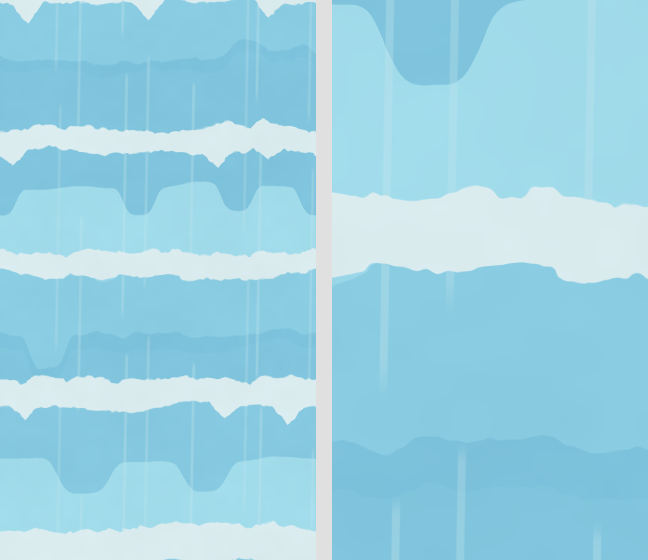
Left: the whole. Right: its middle third, enlarged.
Reproduce this pattern procedurally as a Shadertoy shader.

```glsl
const vec3 FOAM = vec3(0.855, 0.923, 0.935);
const vec3 CYAN = vec3(0.63, 0.86, 0.92);
const vec3 MID = vec3(0.54, 0.80, 0.885);
const vec3 DEEP = vec3(0.49, 0.76, 0.86);
const vec3 STREAK = vec3(0.75, 0.89, 0.92);

// One entry per foam band, bottom to top, with the water above it
const int BANDS = 4;
const float CENTRE[BANDS] = float[](0.027, 0.300, 0.529, 0.753);
const float HALF_HEIGHT[BANDS] = float[](0.031, 0.026, 0.022, 0.022);
const float DRIP_DEPTH[BANDS] = float[](0.030, 0.026, 0.006, 0.024);
const vec3 DRIP_X[BANDS] = vec3[](vec3(0.09, 0.47, 0.85), vec3(0.08, 0.71, 0.91),
                                  vec3(0.33, 0.60, 0.95), vec3(0.04, 0.69, 0.85));
const float SHORE[BANDS] = float[](0.177, 0.404, 0.668, 0.886);
const float BAY_DEPTH[BANDS] = float[](0.050, 0.055, 0.048, -0.035);
const float BAY_WIDTH[BANDS] = float[](0.075, 0.052, 0.055, 0.080);
const vec3 BAY_X[BANDS] = vec3[](vec3(0.25, 0.65, 0.28), vec3(0.14, 0.15, 0.16),
                                 vec3(0.00, 0.44, 0.75), vec3(0.92, 0.90, 0.80));
const float DRIP_WIDTH = 0.05;
const float PUFF_HEIGHT = 0.020;
const float ROUGHNESS = 0.010;
const float MOTTLE = 0.022;

const int STREAKS = 8;
const float STREAK_X[STREAKS] = float[](0.185, 0.255, 0.395, 0.465, 0.61, 0.78, 0.82, 0.985);
const float STREAK_HALF_WIDTH = 0.0042;
const float STREAK_SLANT = 0.016;
const float STREAK_OPACITY = 0.38;

float hash(vec2 p) {
    vec3 q = fract(p.xyx * 0.1031);
    q += dot(q, q.yzx + 33.33);
    return fract((q.x + q.y) * q.z);
}

// Value noise on the unit tile, wrapping after "cells" cells
float noise(vec2 uv, vec2 cells, float seed) {
    vec2 p = uv * cells, i = floor(p), f = fract(p);
    f = f * f * (3.0 - 2.0 * f);
    vec2 a = mod(i, cells) + seed, b = mod(i + 1.0, cells) + seed;
    return mix(mix(hash(a), hash(vec2(b.x, a.y)), f.x),
               mix(hash(vec2(a.x, b.y)), hash(b), f.x), f.y);
}

float wave(float x, float cells, float seed) {
    return noise(vec2(x, 0.0), vec2(cells, 1.0), seed) - 0.5;
}

// Row of rounded humps with random heights
float puffs(float x, float cells, float seed) {
    float f = fract(x * cells);
    float height = mix(0.45, 1.0, hash(vec2(mod(floor(x * cells), cells), seed)));
    return height * pow(4.0 * f * (1.0 - f), 0.6);
}

vec3 wrapped(vec3 d) { return fract(d + 0.5) - 0.5; }
float largest(vec3 v) { return max(v.x, max(v.y, v.z)); }

float bays(float x, int i) {
    vec3 q = wrapped(x - BAY_X[i]) / BAY_WIDTH[i];
    q *= q;
    return BAY_DEPTH[i] * largest(exp(-q * q));
}

float drips(float x, int i) {
    vec3 v = max(1.0 - abs(wrapped(x - DRIP_X[i])) / DRIP_WIDTH, 0.0);
    return DRIP_DEPTH[i] * largest(v);
}

float above(float d, float aa) { return smoothstep(-aa, aa, d); }

vec3 water(vec2 uv, float rough, float aa) {
    float y = uv.y < CENTRE[0] ? uv.y + 1.0 : uv.y;
    int i = 0;
    for (int k = 1; k < BANDS; k++) if (y > CENTRE[k]) i = k;
    bool lagoon = i % 2 == 0;
    float seed = 11.0 + 7.0 * float(i);
    float edge = SHORE[i] - bays(uv.x, i) + 0.018 * wave(uv.x, 8.0, seed);
    if (!lagoon) edge += 0.008 * wave(uv.x, 23.0, seed);
    float d = y - edge + rough * (lagoon ? 0.25 : 0.6);
    vec3 upper = lagoon ? mix(MID, DEEP, i == 0 ? 0.4 : 0.8) : MID;
    // A faint second wash lies under the deep water's edge
    float wash = above(d + 0.028 + 0.03 * wave(uv.x, 6.0, seed + 3.0), aa);
    vec3 lower = lagoon ? CYAN : mix(mix(DEEP, MID, 0.25), DEEP, wash);
    return mix(lower, upper, above(d, aa));
}

float streaks(vec2 uv, float aa) {
    float cover = 0.0;
    for (int i = 0; i < STREAKS; i++) {
        vec2 id = vec2(float(i), 5.0);
        float t = fract(2.0 * uv.y + hash(id));
        float span = mix(0.65, 0.96, hash(id + 17.0));
        float x = STREAK_X[i] + STREAK_SLANT * (t - 0.5);
        float d = abs(fract(uv.x - x + 0.5) - 0.5) - STREAK_HALF_WIDTH;
        float ends = smoothstep(0.0, 0.06, t) * (1.0 - smoothstep(span - 0.03, span, t));
        cover = max(cover, ends * (1.0 - above(d, aa)) * mix(0.6, 1.0, hash(id + 31.0)));
    }
    return cover;
}

void mainImage(out vec4 fragColor, in vec2 fragCoord) {
    vec2 uv = fragCoord / iResolution.xy;
    vec2 aa = 1.0 / iResolution.xy;
    float rough = ROUGHNESS * (0.6 * noise(uv, vec2(36.0, 64.0), 2.0)
                             + 0.4 * noise(uv, vec2(90.0, 160.0), 9.0) - 0.5);
    vec3 col = water(uv, rough, aa.y);
    col = mix(col, STREAK, STREAK_OPACITY * streaks(uv, aa.x));

    // Foam bands: puffy tops, dripping undersides
    for (int i = 0; i < BANDS; i++) {
        float seed = 41.0 + 13.0 * float(i);
        float y = fract(uv.y - CENTRE[i] + 0.5) - 0.5 + rough - 0.014 * wave(uv.x, 5.0, seed);
        float puff = max(puffs(uv.x, 5.0, seed), puffs(uv.x + 0.07, 7.0, seed + 2.0));
        float top = HALF_HEIGHT[i] + PUFF_HEIGHT * (puff - 0.75) + 0.007 * wave(uv.x, 29.0, seed);
        float bottom = -HALF_HEIGHT[i] - drips(uv.x, i) + 0.012 * wave(uv.x, 13.0, seed + 4.0);
        float under = 1.0 - above(y, aa.y);
        float fringe = bottom - 0.035 * wave(uv.x, 6.0, seed + 6.0) + 0.006;
        if (i == 2) col = mix(col, mix(MID, CYAN, 0.7), under * above(y - fringe, aa.y));
        col = mix(col, FOAM, above(min(top - y, y - bottom), aa.y));
    }

    // Soft pigment mottling
    float pigment = 0.6 * noise(uv, vec2(7.0, 12.0), 3.0) + 0.4 * noise(uv, vec2(27.0, 48.0), 6.0);
    fragColor = vec4(col + MOTTLE * (pigment - 0.5), 1.0);
}
```
